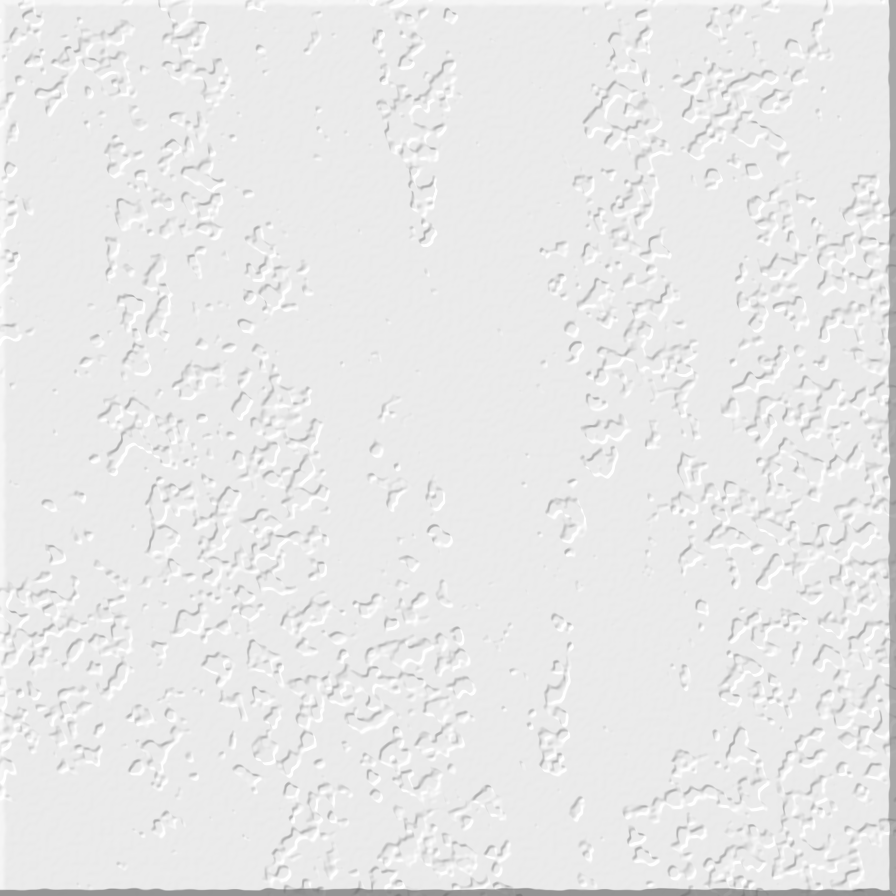
Give the GLSL for this texture, as a WebGL 2 fragment shader.

```glsl
#version 300 es
precision highp float;

// A white plaster tile: small ragged pits gathered in upright, broken patches,
// embossed by light from the upper left, with a thin bevel round the rim.
// Pits are thresholded value noise; a stretched noise moves the threshold.

#define BASE_TONE 0.92
#define GRAIN_SCALE 70.0
#define PATCH_SCALE vec2(13.0, 4.5)
#define PIT_START_ROUGH 0.49
#define PIT_START_SMOOTH 0.86
#define PIT_SOFTNESS 0.22
#define SHADOW_GAIN 0.23
#define HIGHLIGHT_GAIN 0.13
#define EMBOSS_STEP 0.0016
#define RIM_WIDTH 0.0075
#define RIM_TONE 0.58

uniform vec2 u_resolution;
out vec4 fragColor;

// Integer hash of a lattice point, 0 to 1
float hash(ivec2 cell) {
    uvec2 q = uvec2(cell) * uvec2(1597u, 3571u);
    uint n = (q.x ^ (q.y << 7)) + q.y * 277u;
    n = (n ^ (n >> 16)) * 0x7feb352du;
    n = (n ^ (n >> 15)) * 0x846ca68bu;
    n ^= n >> 16;
    return float(n >> 8) / 16777216.0;
}

float valueNoise(vec2 p) {
    vec2 corner = floor(p);
    vec2 f = p - corner;
    f = f * f * f * (f * (f * 6.0 - 15.0) + 10.0);
    ivec2 c = ivec2(corner);
    float low = mix(hash(c), hash(c + ivec2(1, 0)), f.x);
    float high = mix(hash(c + ivec2(0, 1)), hash(c + ivec2(1, 1)), f.x);
    return mix(low, high, f.y);
}

mat2 rotation(float angle) {
    float c = cos(angle), s = sin(angle);
    return mat2(c, s, -s, c);
}

// 1 inside the rough upright patches, 0 on the plain plaster
float roughness(vec2 p) {
    vec2 warped = p + 0.03 * (valueNoise(p * 9.0 + 31.0) - 0.5);
    float patches = 0.6 * valueNoise(warped * PATCH_SCALE + 5.0)
                  + 0.4 * valueNoise(warped * PATCH_SCALE * 2.6 + 77.0);
    return smoothstep(0.36, 0.54, patches);
}

// Surface height: flat at 0, pits sink to -1
float surfaceHeight(vec2 p) {
    vec2 grain = rotation(0.55) * p * GRAIN_SCALE;
    float n = 0.65 * valueNoise(grain + 200.0)
            + 0.35 * valueNoise(rotation(0.7) * grain * 2.0 + 400.0);
    float start = mix(PIT_START_SMOOTH, PIT_START_ROUGH, roughness(p));
    float pit = smoothstep(start, start + PIT_SOFTNESS, n);
    float ripple = 0.06 * valueNoise(p * 180.0 + 600.0);
    return ripple - pit;
}

void main() {
    vec2 uv = gl_FragCoord.xy / u_resolution;
    float pixel = 1.0 / min(u_resolution.x, u_resolution.y);

    // Emboss: compare heights on both sides along the light
    vec2 toLight = EMBOSS_STEP * normalize(vec2(-0.6, 0.8));
    float slope = surfaceHeight(uv - toLight) - surfaceHeight(uv + toLight);
    float relief = slope > 0.0 ? min(slope * HIGHLIGHT_GAIN, 0.075)
                               : max(slope * SHADOW_GAIN, -0.38);
    float tone = BASE_TONE + relief;

    // Bevel: bright at the top and left, dark at the right and bottom
    float ragged = 0.003 * (valueNoise(uv * 80.0 + 900.0) - 0.5);
    float brightDistance = min(uv.x, 1.0 - uv.y) + ragged;
    float darkDistance = min(1.0 - uv.x, uv.y) + ragged;
    float bright = 1.0 - smoothstep(0.3 * RIM_WIDTH, RIM_WIDTH + pixel, brightDistance);
    float dark = 1.0 - smoothstep(RIM_WIDTH - pixel, RIM_WIDTH + pixel, darkDistance);
    float darkTone = RIM_TONE + 0.08 * step(1.0 - uv.x, uv.y) + 0.4 * relief;
    tone = mix(tone, 0.97 + 0.5 * relief, bright * 0.8);
    tone = mix(tone, darkTone, dark);

    fragColor = vec4(vec3(clamp(tone, 0.0, 1.0)), 1.0);
}
```
